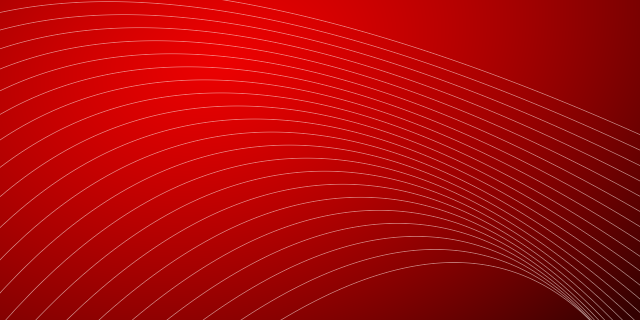
A Shadertoy shader for this background:

```glsl
// Red glow, sheared and stretched around its centre
vec3 glowColor(vec2 p) {
    vec2 q = p - vec2(0.69, 0.818);
    float d = length(vec2(1.1 * (q.x - 0.25 * q.y), 1.5 * q.y));
    float red = max(0.93 - 0.211 * d - 0.074 * d * d, 0.2);
    return vec3(red, 0.004, 0.004);
}

// Distance to the k-th arch: a skewed parabola hanging from its peak
float archDistance(vec2 p, float k) {
    vec2 peak = vec2(1.419 - 0.0599 * k + 0.000294 * k * k, 0.1797 + 0.04076 * k);
    float spread = 1.138 + 0.023 * k + 0.00092 * k * k;
    float skew = -0.326 + 0.051 * k;

    // Solve x = spread * r + skew * r * r, with a drop of r * r
    float x = p.x - peak.x;
    float root = sqrt(max(spread * spread + 4.0 * skew * x, 0.01));
    float r = 2.0 * x / (spread + root);
    float slope = 2.0 * r / root;
    return abs(p.y - peak.y + r * r) / sqrt(1.0 + slope * slope);
}

void mainImage(out vec4 fragColor, in vec2 fragCoord) {
    vec2 p = fragCoord / iResolution.y;
    float pixel = 1.0 / iResolution.y;
    vec3 color = glowColor(p);

    // Fan of thin pale arches
    for (int i = 0; i < 22; i++) {
        float d = archDistance(p, float(i));
        float line = clamp(0.5 + (0.001 - d) / pixel, 0.0, 1.0);
        color = mix(color, vec3(1.0, 0.92, 0.9), 0.6 * line);
    }

    fragColor = vec4(color, 1.0);
}
```
